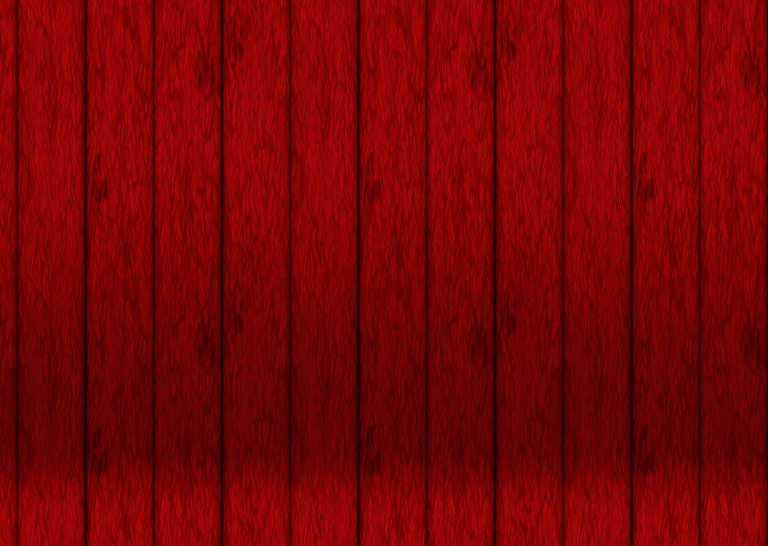
Reproduce this texture procedurally as a WebGL 2 fragment shader.

```glsl
#version 300 es
precision highp float;

uniform vec2 u_resolution;
out vec4 outColor;

// Layout, in units of the canvas height
const float TILE_SIZE = 0.5;
const float PLANKS_PER_TILE = 4.0;
const float FIRST_GROOVE_X = 0.0315;
const float GROOVE_HALF_WIDTH = 0.003;
const float GROOVE_SHADOW = 0.009;

// Wood, in cells per tile
const vec2 STREAK_CELLS = vec2(32.0, 2.0);
const vec2 CRACK_CELLS = vec2(50.0, 7.0);
const vec2 FIBER_CELLS = vec2(76.0, 18.0);
const vec2 PATCH_CELLS = vec2(12.0, 3.0);
const vec2 FLAKE_CELLS = vec2(44.0, 12.0);
const float STREAK_DEPTH = 0.16;
const float CRACK_DEPTH = 0.2;
const float FIBER_DEPTH = 0.15;

// Knots climb diagonally through the tile and fade in and out
const int KNOT_COUNT = 6;
const vec2 KNOT_START = vec2(0.69, 0.74);
const vec2 KNOT_STEP = vec2(0.122, 0.12);
const vec2 KNOT_RADIUS = vec2(0.055, 0.16);
const float KNOT_CYCLE = 5.0;
const float KNOT_DEPTH = 0.42;

const float PAINT_LEVEL = 0.66;
const float BAND_DARKNESS = 0.33;
const vec3 PAINT_DARK = vec3(0.1, 0.0, 0.0);
const vec3 PAINT_RED = vec3(1.0, 0.042, 0.056);
const float TAU = 6.2831853;

vec2 hash2(vec2 p) {
    vec2 q = vec2(dot(p, vec2(127.1, 311.7)), dot(p, vec2(269.5, 183.3)));
    return fract(sin(q) * 43758.55);
}

// Distances to the nearest and second nearest seed, repeating every tile
vec2 cellular(vec2 uv, vec2 cells) {
    vec2 p = uv * cells;
    vec2 cell = floor(p);
    vec2 nearest = vec2(8.0);
    for (int j = -1; j <= 1; j++) {
        for (int i = -1; i <= 1; i++) {
            vec2 neighbor = cell + vec2(i, j);
            float d = length(neighbor + hash2(mod(neighbor, cells)) - p);
            nearest = d < nearest.x ? vec2(d, nearest.x) : vec2(nearest.x, min(nearest.y, d));
        }
    }
    return nearest;
}

// Dark seams between stretched cells
float seams(vec2 uv, vec2 cells, float width) {
    vec2 d = cellular(uv, cells);
    return 1.0 - smoothstep(0.0, width, d.y - d.x);
}

// Layered sines bend the grain and stagger its ends, keeping the repeat
vec2 bendGrain(vec2 uv) {
    vec2 a = uv * TAU;
    float bend = 0.004 * sin(2.0 * a.y + 3.0 * sin(a.x))
               + 0.0025 * sin(7.0 * a.y + 5.0 * a.x)
               + 0.0014 * sin(23.0 * a.y + 11.0 * a.x);
    float stagger = 0.06 * sin(9.0 * a.x) + 0.035 * sin(23.0 * a.x + 1.7);
    return uv + vec2(bend, stagger);
}

float knots(vec2 uv) {
    float amount = 0.0;
    for (int i = 0; i < KNOT_COUNT; i++) {
        float n = float(i);
        vec2 center = KNOT_START + n * KNOT_STEP;
        vec2 offset = (fract(uv - center + 0.5) - 0.5) / KNOT_RADIUS;
        float strength = 0.5 + 0.5 * cos(TAU * (n - 0.4) / KNOT_CYCLE);
        amount += strength * exp(-dot(offset, offset));
    }
    return amount;
}

// Each groove has a dark core and a soft shadow; odd ones are deeper
float grooveLight(float x) {
    float plankWidth = TILE_SIZE / PLANKS_PER_TILE;
    float groove = floor(x / plankWidth + 0.5);
    float d = abs(x - groove * plankWidth);
    float depth = mix(0.45, 0.66, mod(groove, 2.0));
    float core = 1.0 - smoothstep(0.0, 1.6 * GROOVE_HALF_WIDTH, d);
    float shadow = exp(-d * d / (GROOVE_SHADOW * GROOVE_SHADOW));
    return (1.0 - depth * core) * (1.0 - 0.35 * depth * shadow);
}

void main() {
    vec2 p = gl_FragCoord.xy / u_resolution.y;
    vec2 wood = p - vec2(FIRST_GROOVE_X, 0.0);
    vec2 uv = wood / TILE_SIZE;
    vec2 grain = bendGrain(uv);

    // Grain, deeper in worn patches
    float worn = 1.0 - smoothstep(0.1, 0.85, cellular(grain, PATCH_CELLS).x);
    float streak = cellular(grain, STREAK_CELLS).x;
    float crack = seams(grain, CRACK_CELLS, 0.4);
    float tone = 1.0 + STREAK_DEPTH * (0.45 - streak);
    tone *= 1.0 - CRACK_DEPTH * (0.4 + 0.9 * worn) * crack;
    tone *= 1.0 - FIBER_DEPTH * seams(grain, FIBER_CELLS, 0.5);

    // Ragged knots broken up by flakes of paint
    float flakes = cellular(grain, FLAKE_CELLS).x + 0.25 * streak;
    float knot = smoothstep(0.0, 0.5, knots(uv) - flakes);
    tone *= 1.0 - KNOT_DEPTH * knot * (0.75 + 0.25 * crack);

    // Broad dark band over the lower half
    float band = smoothstep(0.06, 0.18, p.y) * (1.0 - smoothstep(0.2, 0.74, p.y));
    float light = 1.0 - BAND_DARKNESS * band;

    float level = PAINT_LEVEL * tone * light * grooveLight(wood.x);
    outColor = vec4(max(PAINT_DARK, PAINT_RED * level - vec3(0.0, 0.006, 0.006)), 1.0);
}
```
